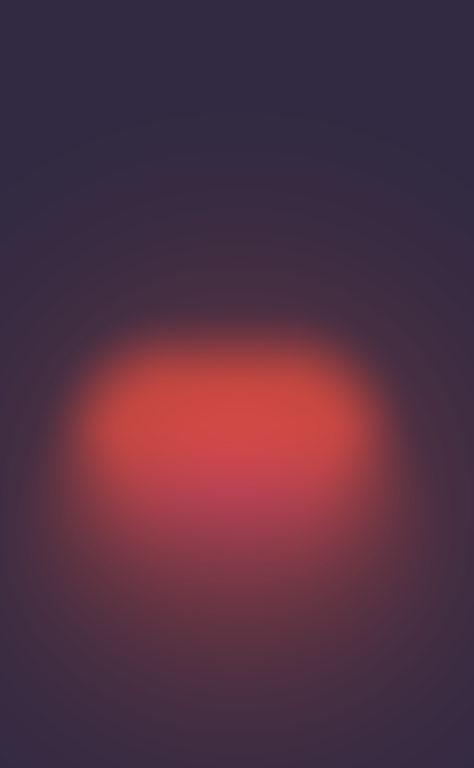
A Shadertoy shader for this background:

```glsl
// A blurred red ember glowing through a dusky violet gradient.

// Signed distance to a column with a rounded top and no lower end.
float roundedColumn(vec2 p, float halfWidth, float top, float radius) {
    vec2 q = vec2(abs(p.x) - halfWidth, p.y - top) + radius;
    return length(max(q, 0.0)) + min(max(q.x, q.y), 0.0) - radius;
}

float gaussian(vec2 offset, float falloff) {
    return exp(-falloff * dot(offset, offset));
}

void mainImage(out vec4 fragColor, in vec2 fragCoord) {
    // Heights run from 0 to 1; x is centred on the ember.
    vec2 p = (fragCoord - vec2(0.48, 0.0) * iResolution.xy) / iResolution.y;

    // Wide, faint halo.
    float halo = 0.36 * gaussian(p - vec2(0.015, 0.35), 13.0);

    // Ember: crisp along the top, softer and dimmer towards the bottom.
    float softness = 0.06 + 0.4 * max(0.44 - p.y, 0.0);
    float edge = roundedColumn(p, 0.194, 0.545, 0.12);
    float ember = 1.0 - smoothstep(-softness, softness, edge);
    float below = min(p.y - 0.46, 0.0);
    ember *= 0.67 * exp(-35.0 * below * below);

    // Orange heat turns rose just under the ember's centre.
    vec3 dusk = vec3(0.190, 0.165, 0.260);
    vec3 orange = vec3(0.83, 0.29, 0.25);
    vec3 rose = vec3(0.83, 0.28, 0.34);
    float roseAmount = gaussian((p - vec2(0.01, 0.335)) * vec2(0.6, 1.0), 110.0);
    vec3 heat = mix(orange, rose, roseAmount);

    fragColor = vec4(mix(dusk, heat, clamp(halo + ember, 0.0, 1.0)), 1.0);
}
```
